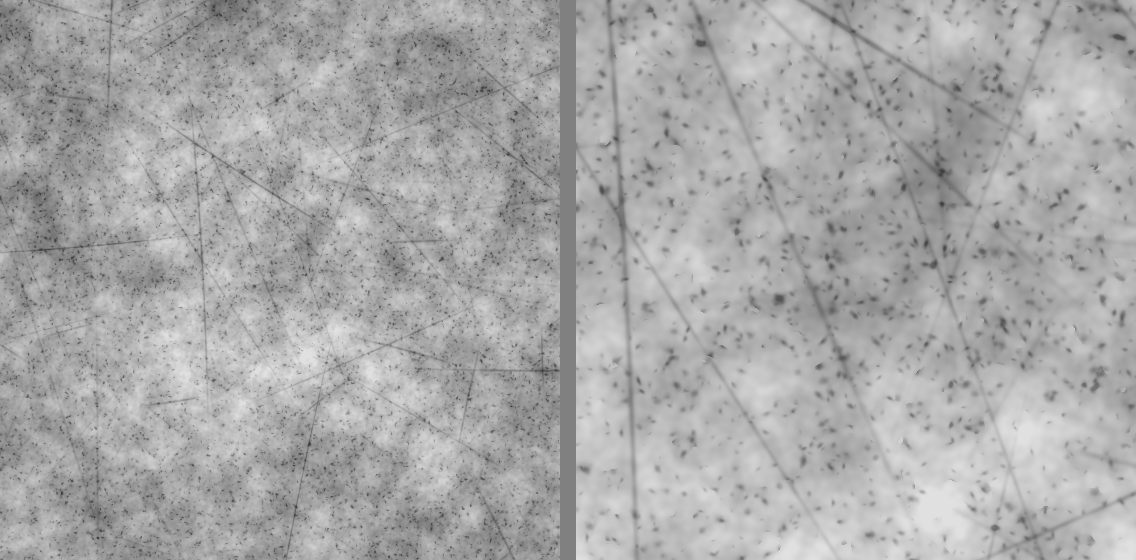
Left: the whole. Right: its middle third, enlarged.
Give the GLSL for this texture, as a Shadertoy shader.

```glsl
// Worn grey metal plate: cloudy mottling, soft dark pitting and fine scratches.

const float BASE_GREY = 0.59;
const float GLOW_GAIN = 0.15;
const float CLOUD_GAIN = 0.155;
const float MOTTLE_GAIN = 0.115;
const float PIT_DEPTH = 0.25;
const int SCRATCH_COUNT = 96;
const float TAU = 6.2831853;

// Hash
vec2 hash22(vec2 p) {
    vec3 q = fract(vec3(p.xyx) * vec3(0.1031, 0.1030, 0.0973));
    q += dot(q, q.yzx + 33.33);
    return fract((q.xx + q.yz) * q.zy);
}

vec2 direction(float angle) {
    return vec2(cos(angle), sin(angle));
}

vec2 gradientAt(vec2 cell) {
    return direction(TAU * hash22(cell + 71.0).x);
}

// Gradient noise, roughly -0.7 to 0.7
float gradientNoise(vec2 p) {
    vec2 i = floor(p);
    vec2 f = p - i;
    vec2 u = f * f * f * (f * (f * 6.0 - 15.0) + 10.0);
    float a = dot(gradientAt(i), f);
    float b = dot(gradientAt(i + vec2(1, 0)), f - vec2(1, 0));
    float c = dot(gradientAt(i + vec2(0, 1)), f - vec2(0, 1));
    float d = dot(gradientAt(i + vec2(1, 1)), f - vec2(1, 1));
    return mix(mix(a, b, u.x), mix(c, d, u.x), u.y);
}

float fbm(vec2 p, int octaves, float gain) {
    mat2 turn = mat2(1.6, 1.2, -1.2, 1.6);
    float sum = 0.0;
    float amplitude = 1.0;
    for (int i = 0; i < octaves; i++) {
        sum += amplitude * gradientNoise(p);
        p = turn * p + 17.3;
        amplitude *= gain;
    }
    return sum;
}

// Soft stretched specks scattered over a jittered grid
float specks(vec2 uv, float cells, float chance, float radius, float ragged, float seed) {
    vec2 p = uv * cells;
    vec2 corner = floor(p - 0.5);
    float sum = 0.0;
    for (int i = 0; i < 4; i++) {
        vec2 cell = corner + vec2(i % 2, i / 2);
        vec2 place = hash22(cell + seed);
        vec2 kind = hash22(cell + seed + 131.0);
        vec2 shape = hash22(cell + seed + 257.0);
        vec2 offset = (p - cell - place) / cells;
        vec2 axis = direction(TAU * kind.y);
        vec2 local = vec2(dot(offset, axis), dot(offset, vec2(-axis.y, axis.x)));
        local.y *= mix(1.0, 2.0, shape.x);
        float reach = length(local) * ragged / (radius * mix(0.6, 1.25, shape.y));
        float body = exp(-3.2 * reach * reach) + 0.12 * exp(-0.7 * reach * reach);
        float strength = mix(0.3, 1.1, shape.x * shape.y + 0.3 * shape.y);
        sum += body * step(kind.x, chance) * strength;
    }
    return sum;
}

// Slightly bowed line that fades towards both ends
float scratch(vec2 uv, vec2 centre, float angle, float halfLength, float bow, float width) {
    vec2 axis = direction(angle);
    vec2 offset = uv - centre;
    float along = dot(offset, axis) / halfLength;
    float across = dot(offset, vec2(-axis.y, axis.x)) - bow * along * along;
    float ends = 1.0 - smoothstep(0.3, 1.0, abs(along));
    float q = across / width;
    return (exp(-q * q) + 0.15 * exp(-0.08 * q * q)) * ends;
}

float scratches(vec2 uv, float pixel) {
    float sum = 0.0;
    for (int i = 0; i < SCRATCH_COUNT; i++) {
        vec2 id = vec2(float(i) * 3.7, 5.0);
        vec2 centre = hash22(id) * 1.1 - 0.05;
        vec2 pose = hash22(id + 41.0);
        vec2 trait = hash22(id + 83.0);
        float halfLength = mix(0.05, 0.5, pose.y * pose.y);
        float bow = (trait.x - 0.5) * 0.05 * halfLength;
        float width = max(mix(0.0011, 0.0022, trait.y), 0.7 * pixel);
        float strength = mix(0.04, 0.19, trait.x * trait.x);
        sum += strength * scratch(uv, centre, TAU * pose.x, halfLength, bow, width);
    }
    return sum;
}

void mainImage(out vec4 fragColor, in vec2 fragCoord) {
    float pixel = 1.0 / iResolution.y;
    vec2 uv = fragCoord * pixel;

    // Broad clouds and finer mottling, brightest near the middle
    vec2 fromGlow = uv - vec2(0.53, 0.46);
    float cloud = fbm(uv * 4.5 + 3.1, 3, 0.7);
    float mottle = fbm(uv * 19.0 + 41.0, 4, 0.78);
    float grey = BASE_GREY + GLOW_GAIN * exp(-5.0 * dot(fromGlow, fromGlow));
    grey += CLOUD_GAIN * cloud + MOTTLE_GAIN * mottle;

    // Pitting, gathered in the darker patches
    float density = clamp(0.55 - 0.35 * cloud - 0.6 * mottle, 0.15, 0.95);
    float ragged = 1.0 + 0.6 * gradientNoise(uv * 260.0);
    float pits = specks(uv, 62.0, density * 0.8, 0.0044, ragged, 11.0);
    pits += specks(uv + 0.37, 83.0, density * 0.9, 0.0035, ragged, 307.0);
    pits += 0.8 * specks(uv + 0.71, 110.0, density * 0.8, 0.0028, ragged, 521.0);
    grey -= PIT_DEPTH * min(pits, 1.1);

    // Scratches of uneven depth
    float wear = 0.9 + 0.7 * gradientNoise(uv * 60.0 + 9.0);
    grey -= min(scratches(uv, pixel) * wear, 0.22);

    fragColor = vec4(vec3(clamp(grey, 0.25, 0.88)), 1.0);
}
```
